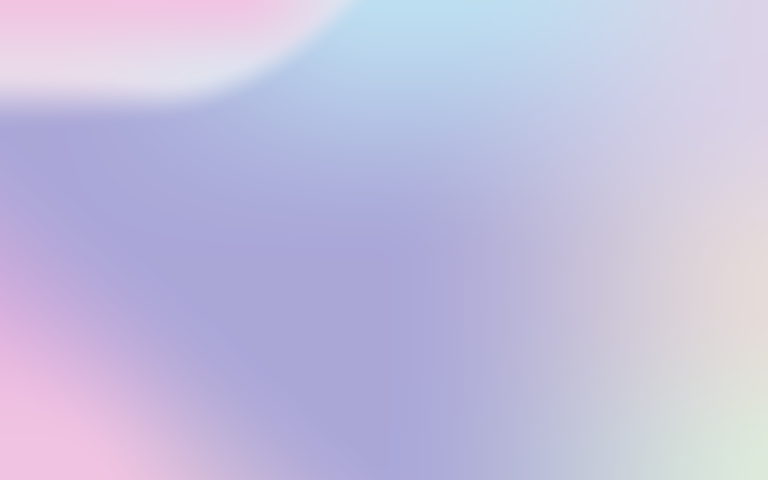
Write a Shadertoy shader that draws this background.

```glsl
#define LAVENDER vec3(0.665, 0.655, 0.845)
#define SKY vec3(0.745, 0.875, 0.945)
#define ROSE vec3(0.945, 0.765, 0.885)
#define ORCHID vec3(0.88, 0.68, 0.87)
#define PEACH vec3(0.87, 0.76, 0.85)
#define MINT vec3(0.87, 0.925, 0.86)
#define CREAM vec3(0.905, 0.865, 0.85)
#define LILAC vec3(0.865, 0.825, 0.905)
#define PEARL vec3(0.915, 0.86, 0.915)
#define MIST vec3(0.87, 0.895, 0.94)
#define FOLD_BASE 0.79
#define FOLD_CURVE 3.1

// Cool light falling from the top edge
float skyGlow(vec2 p) {
    return smoothstep(0.45, 1.05, p.y) * smoothstep(0.05, 0.5, p.x);
}

// Warm light rising from the lower left corner
float cornerGlow(vec2 p) {
    return 1.0 - smoothstep(0.28, 1.22, p.x / 0.44 + p.y / 0.62);
}

vec3 cornerColor(vec2 p) {
    vec3 warm = mix(ROSE, PEACH, smoothstep(0.1, 0.35, p.x));
    return mix(warm, ORCHID, smoothstep(0.05, 0.5, p.y));
}

// Pale light along the right side
float sideGlow(vec2 p) {
    float start = mix(0.48, 0.6, smoothstep(0.6, 1.0, p.y));
    return smoothstep(start, 1.05, p.x);
}

vec3 sideColor(float y) {
    vec3 color = mix(MINT, CREAM, smoothstep(0.0, 0.38, y));
    return mix(color, LILAC, smoothstep(0.4, 0.8, y));
}

// Soft sheet whose lower edge sweeps up to the right
float foldMask(vec2 p) {
    float reach = max(p.x - 0.2, 0.0);
    float edge = FOLD_BASE + FOLD_CURVE * reach * reach;
    float softness = mix(0.065, 0.042, smoothstep(0.0, 0.3, p.x));
    return smoothstep(-softness, softness, p.y - edge);
}

vec3 foldColor(vec2 p) {
    vec3 pale = mix(PEARL, MIST, smoothstep(0.05, 0.35, p.x));
    float blush = smoothstep(0.83, 1.02, p.y) * (1.0 - smoothstep(0.3, 0.47, p.x));
    return mix(pale, ROSE, blush);
}

void mainImage(out vec4 fragColor, in vec2 fragCoord) {
    vec2 p = fragCoord / iResolution.xy;

    vec3 color = mix(LAVENDER, SKY, skyGlow(p));
    color = mix(color, cornerColor(p), cornerGlow(p));
    color = mix(color, sideColor(p.y), sideGlow(p));
    color = mix(color, foldColor(p), foldMask(p));

    fragColor = vec4(color, 1.0);
}
```
